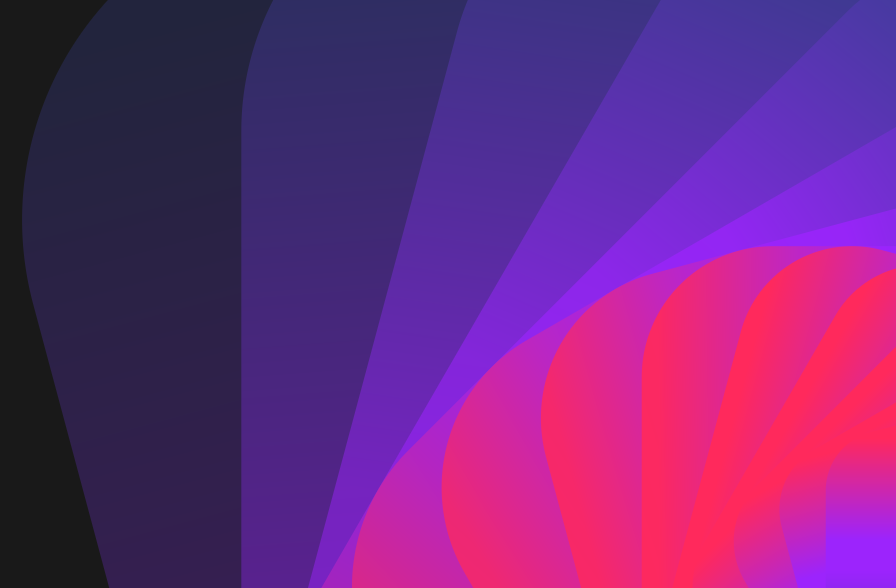
Give the GLSL for this background, as a Shadertoy shader.

```glsl
const vec2 CENTER = vec2(1.6706, 0.002);  // in canvas heights
const int LAYERS = 14;
const float OUTER_HALF = 1.4345;          // half side of the largest square
const float SHRINK = 0.8785;              // size ratio between layers
const float ROUNDING = 0.385;             // corner radius / half side
const float TURN = radians(15.0);         // clockwise turn per layer
const float FIRST_ALPHA = 0.29;
const float ALPHA_STEP = 0.09;

const vec3 BACKDROP = vec3(0.098);
const vec3 BLUE = vec3(0.22, 0.25, 0.58);
const vec3 VIOLET = vec3(0.61, 0.14, 0.99);
const vec3 RED = vec3(1.0, 0.16, 0.36);

float roundedSquare(vec2 p, float halfSide, float radius) {
    vec2 q = abs(p) - (halfSide - radius);
    return length(max(q, 0.0)) + min(max(q.x, q.y), 0.0) - radius;
}

// Blue to violet to red along the axis of a layer, t in -1..1
vec3 petalColor(float t) {
    vec3 cool = mix(BLUE, VIOLET, clamp((t + 0.9) / 1.0, 0.0, 1.0));
    return mix(cool, RED, clamp((t - 0.3) / 0.65, 0.0, 1.0));
}

void mainImage(out vec4 fragColor, in vec2 fragCoord) {
    float pixel = 1.0 / iResolution.y;
    vec2 p = fragCoord * pixel - CENTER;
    vec3 color = BACKDROP;

    // Stack the turning squares from largest to smallest
    float halfSide = OUTER_HALF;
    for (int i = 0; i < LAYERS; i++) {
        float angle = TURN * float(i - 1);
        vec2 axis = -vec2(sin(angle), cos(angle));
        vec2 local = vec2(dot(p, vec2(-axis.y, axis.x)), dot(p, axis));

        float dist = roundedSquare(local, halfSide, ROUNDING * halfSide);
        float coverage = clamp(0.5 - dist / pixel, 0.0, 1.0);
        float alpha = min(FIRST_ALPHA + ALPHA_STEP * float(i), 1.0);

        color = mix(color, petalColor(local.y / halfSide), coverage * alpha);
        halfSide *= SHRINK;
    }

    fragColor = vec4(color, 1.0);
}
```
